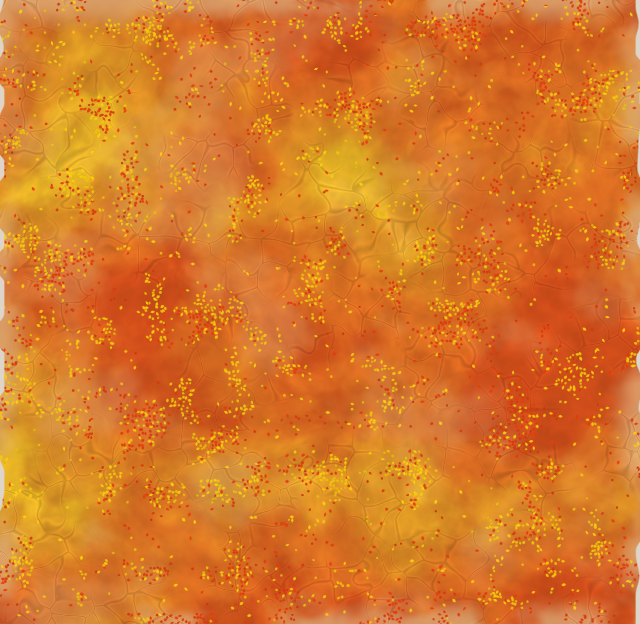
A WebGL 2 fragment shader for this texture:

```glsl
#version 300 es
precision highp float;

uniform vec2 u_resolution;
out vec4 fragColor;

const float TAU = 6.28318;

// Palette
const vec3 RED = vec3(0.81, 0.30, 0.10);
const vec3 ORANGE = vec3(0.84, 0.42, 0.13);
const vec3 AMBER = vec3(0.85, 0.55, 0.14);
const vec3 GOLD = vec3(0.88, 0.68, 0.14);
const vec3 VEIL = vec3(0.86, 0.68, 0.48);
const vec3 PAPER = vec3(0.87, 0.83, 0.78);
const vec3 GRAIN_YELLOW = vec3(0.94, 0.78, 0.05);
const vec3 GRAIN_RED = vec3(0.86, 0.23, 0.05);

// Layout
const vec2 CLOUD_PERIOD = vec2(0.52, 0.50);
const vec2 CLOUD_CENTER = vec2(0.10, 0.72);
const vec2 CLOUD_GAIN = vec2(0.16, 0.22);
const float GRAIN_SIZE = 0.0058;
const float CLUSTER_SCALE = 24.0;
const float FILM_SCALE = 21.0;
const float RIM_WIDTH = 0.045;

vec2 hash2(vec2 p) {
  vec3 q = fract(p.xyx * vec3(0.1031, 0.1030, 0.0973));
  q += dot(q, q.yzx + 33.33);
  return fract((q.xx + q.yz) * q.zy);
}

float noise(vec2 p) {
  vec2 i = floor(p), f = fract(p);
  vec2 u = f * f * (3.0 - 2.0 * f);
  float low = mix(hash2(i).x, hash2(i + vec2(1, 0)).x, u.x);
  float high = mix(hash2(i + vec2(0, 1)).x, hash2(i + 1.0).x, u.x);
  return mix(low, high, u.y);
}

float fbm(vec2 p) {
  float sum = 0.0, gain = 0.5;
  for (int i = 0; i < 4; i++) {
    sum += gain * noise(p);
    p = mat2(1.6, 1.2, -1.2, 1.6) * p + 17.3;
    gain *= 0.5;
  }
  return sum / 0.9375;
}

vec3 dyeRamp(float t) {
  vec3 c = mix(RED, ORANGE, smoothstep(0.0, 0.36, t));
  c = mix(c, AMBER, smoothstep(0.34, 0.68, t));
  return mix(c, GOLD, smoothstep(0.66, 1.0, t));
}

// Gap between the two nearest film cells, zero on their border
float filmGap(vec2 p) {
  vec2 cell = floor(p);
  float first = 8.0, second = 8.0;
  for (int y = -1; y <= 1; y++)
  for (int x = -1; x <= 1; x++) {
    vec2 id = cell + vec2(x, y);
    float d = length(id + hash2(id + 91.0) - p);
    second = min(second, max(first, d));
    first = min(first, d);
  }
  return second - first;
}

// Lays clustered, angular flecks over the base colour
vec3 addGrains(vec3 color, vec2 p, float rim, float pixel) {
  vec2 g = p / GRAIN_SIZE;
  vec2 cell = floor(g);
  float blur = 0.7 * pixel / GRAIN_SIZE;
  for (int y = -1; y <= 1; y++)
  for (int x = -1; x <= 1; x++) {
    vec2 id = cell + vec2(x, y);
    vec2 place = (id + 0.5) * GRAIN_SIZE;
    float cluster = fbm(place * CLUSTER_SCALE + 5.0);
    float density = 0.035 + 0.72 * smoothstep(0.52, 0.74, cluster);
    vec2 pick = hash2(id + 311.0);
    if (pick.x > density) continue;

    vec2 shape = hash2(id + 53.0);
    vec2 d = g - id - 0.5 - 0.7 * (hash2(id + 7.0) - 0.5);
    float a = TAU * shape.x;
    d = mat2(cos(a), sin(a), -sin(a), cos(a)) * d;
    d /= vec2(0.34 + 0.24 * shape.y, 0.27 + 0.13 * fract(shape.x * 7.0));
    float size = mix(length(d), abs(d.x) + 0.8 * abs(d.y), 0.35);
    float cover = 1.0 - smoothstep(-blur, blur, (size - 1.0) * 0.36);

    float redShare = 0.15 + 0.5 * smoothstep(0.4, 0.65, noise(place * 13.0 + 40.0)) + 0.25 * rim;
    vec3 tint = pick.y < redShare ? GRAIN_RED : GRAIN_YELLOW;
    color = mix(color, tint * (0.92 + 0.14 * shape.y), cover * 0.92);
  }
  return color;
}

void main() {
  vec2 p = gl_FragCoord.xy / u_resolution.y;
  float pixel = 1.0 / u_resolution.y;
  vec2 far = vec2(u_resolution.x / u_resolution.y, 1.0) - p;
  float border = min(min(p.x, far.x), min(p.y, far.y));

  // Broad dye clouds with softer mottling inside
  vec2 warp = vec2(fbm(p * 4.0), fbm(p * 4.0 + 31.0)) - 0.5;
  vec2 wave = cos(TAU * (p + 0.22 * warp - CLOUD_CENTER) / CLOUD_PERIOD);
  float mottle = fbm(p * 24.0 + 3.0 * warp) - 0.5;
  float tone = 0.38 + dot(wave, CLOUD_GAIN) + 1.1 * (fbm(p * 5.5 + 12.0) - 0.5) + 0.35 * mottle;
  vec3 color = dyeRamp(tone);
  color *= 1.0 + 0.20 * mottle + 0.10 * (fbm(p * 55.0 + 8.0) - 0.5);

  // Milky veil, thick along the rim
  float haze = 0.32 * smoothstep(0.46, 0.78, fbm(p * 9.0 + 70.0));
  float rimNoise = fbm(p * 11.0 + 23.0);
  float rim = 1.0 - smoothstep(0.0, RIM_WIDTH * (0.3 + 1.5 * rimNoise), border);
  color = mix(color, VEIL, max(haze, 0.75 * rim * smoothstep(0.3, 0.65, rimNoise)));

  // Thin curved film seams with a light side
  vec2 bend = vec2(noise(p * 30.0), noise(p * 30.0 + 9.0)) - 0.5;
  float gap = filmGap(p * FILM_SCALE + 0.7 * bend);
  float seamMask = smoothstep(0.35, 0.65, noise(p * 16.0 + 60.0));
  float seam = 1.0 - smoothstep(0.0, 0.07, gap);
  float sheen = smoothstep(0.04, 0.09, gap) * (1.0 - smoothstep(0.09, 0.2, gap));
  color *= 1.0 + seamMask * (0.05 * sheen - 0.09 * seam);

  color = addGrains(color, p, rim, pixel);

  // Ragged paper sliver at the sides
  float ragged = 0.007 * smoothstep(0.45, 0.8, noise(vec2(p.y * 26.0, step(far.x, p.x) * 9.0)));
  float sliver = 1.0 - smoothstep(-pixel, pixel, min(p.x, far.x) - ragged);
  color = mix(color, PAPER, sliver * step(0.0005, ragged));

  fragColor = vec4(color, 1.0);
}
```
